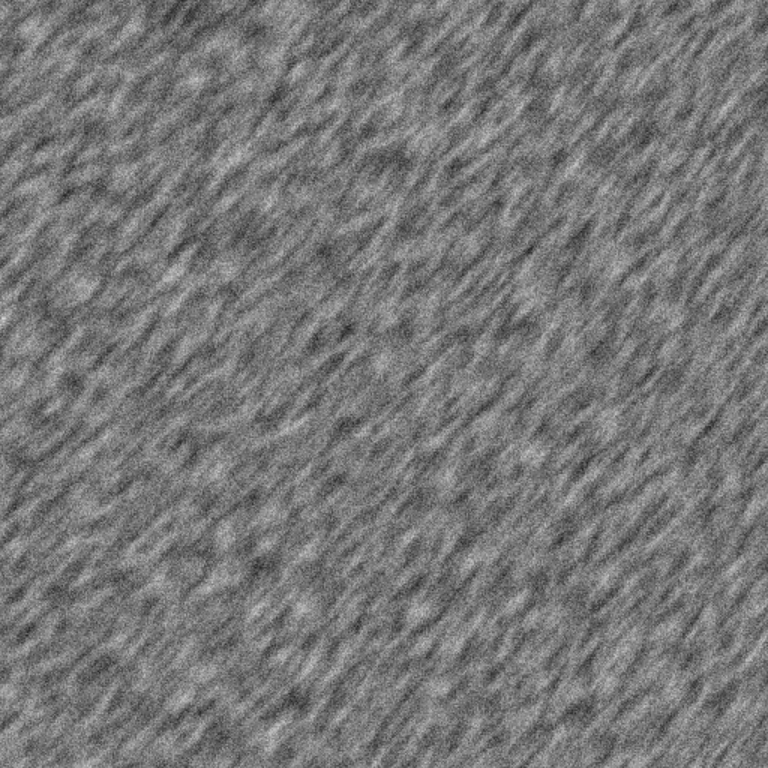
A Shadertoy shader for this texture:

```glsl
const float MEAN_GREY = 0.467;
const float STREAK_ANGLE = 0.81;
const vec2 STREAK_FREQ = vec2(20.0, 64.0); // along, across
const float STREAK_CONTRAST = 0.235;
const float GRAIN_FREQ = 512.0;
const float GRAIN_CONTRAST = 0.149;

// Integer hash: three uniform values per lattice cell
vec3 hash3(vec2 cell, int seed) {
    uvec3 v = uvec3(ivec3(ivec2(cell), seed)) * 1664525u + 1013904223u;
    v.x += v.y * v.z; v.y += v.z * v.x; v.z += v.x * v.y;
    v ^= v >> 16u;
    v.x += v.y * v.z; v.y += v.z * v.x; v.z += v.x * v.y;
    return vec3(v >> 8u) / 16777216.0;
}

mat2 rotation(float angle) {
    float c = cos(angle), s = sin(angle);
    return mat2(c, -s, s, c);
}

// Gradient noise with unit gradients
float cornerSlope(vec2 cell, vec2 offset, int seed) {
    float a = 6.2831853 * hash3(cell, seed).x;
    return dot(vec2(cos(a), sin(a)), offset);
}

float gradientNoise(vec2 p, int seed) {
    vec2 i = floor(p), f = p - i;
    vec2 w = f * f * f * (f * (f * 6.0 - 15.0) + 10.0);
    vec2 e = vec2(1.0, 0.0);
    float low = mix(cornerSlope(i, f, seed),
                    cornerSlope(i + e.xy, f - e.xy, seed), w.x);
    float high = mix(cornerSlope(i + e.yx, f - e.yx, seed),
                     cornerSlope(i + e.xx, f - e.xx, seed), w.x);
    return mix(low, high, w.y);
}

// Nearly Gaussian speckle, interpolated between grain centres
float speckle(vec2 cell, int seed) {
    return dot(hash3(cell, seed), vec3(1.0)) - 1.5;
}

float grain(vec2 p, int seed) {
    p -= 0.5;
    vec2 i = floor(p + 0.001), f = clamp(p - i, 0.0, 1.0);
    vec2 e = vec2(1.0, 0.0);
    return mix(mix(speckle(i, seed), speckle(i + e.xy, seed), f.x),
               mix(speckle(i + e.yx, seed), speckle(i + e.xx, seed), f.x), f.y);
}

// Slanted streaks in three sizes, steeper towards the right
float streaks(vec2 uv, float angle, vec2 freq) {
    vec2 p = rotation(angle) * uv;
    float bend = uv.x - 0.5;
    p.y += 0.006 * gradientNoise(uv * 7.0, 1) - 0.12 * bend * bend;
    float broad = gradientNoise(rotation(-0.07) * p * freq * 0.5 + 4.7, 6);
    float middle = gradientNoise(p * freq, 2);
    float fine = gradientNoise(rotation(0.06) * p * freq * 1.6 + 9.3, 3);
    return 0.35 * broad + middle + 0.7 * fine;
}

float softSpot(vec2 uv, vec2 centre, float radius) {
    vec2 d = (uv - centre) / radius;
    return exp(-dot(d, d));
}

void mainImage(out vec4 fragColor, in vec2 fragCoord) {
    vec2 uv = fragCoord / iResolution.y;

    float grey = MEAN_GREY;
    grey += STREAK_CONTRAST * streaks(uv, STREAK_ANGLE, STREAK_FREQ);
    grey += 0.025 * gradientNoise(uv * 9.0, 4);
    grey -= 0.13 * softSpot(uv, vec2(0.24, 0.985), 0.045);
    grey += GRAIN_CONTRAST * grain(uv * GRAIN_FREQ, 5);

    fragColor = vec4(vec3(clamp(grey, 0.0, 1.0)), 1.0);
}
```
